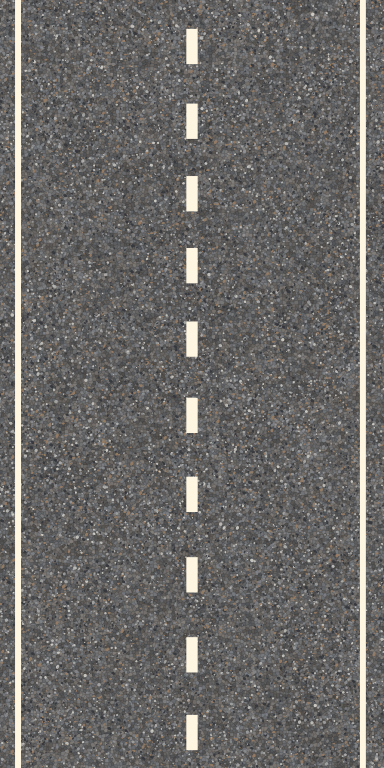
A Shadertoy shader for this texture:

```glsl
vec3 hash(vec2 p) {
    vec3 q = fract(p.xyx * vec3(0.1031, 0.1030, 0.0973));
    q += dot(q, q.yxz + 33.33);
    return fract((q.xxy + q.yzz) * q.zyx);
}

float noise(vec2 p) {
    vec2 i = floor(p), f = fract(p);
    f = f * f * (3.0 - 2.0 * f);
    return mix(mix(hash(i).x, hash(i + vec2(1, 0)).x, f.x),
               mix(hash(i + vec2(0, 1)).x, hash(i + vec2(1, 1)).x, f.x), f.y);
}

// Packed grains: one tone per Voronoi cell, darker in the gaps
vec3 grains(vec2 p) {
    vec2 cell = floor(p);
    float nearest = 9.0, second = 9.0;
    vec3 id = vec3(0);
    for (int y = -1; y <= 1; y++)
    for (int x = -1; x <= 1; x++) {
        vec2 c = cell + vec2(x, y);
        vec3 h = hash(c);
        float d = length(c + h.xy - p);
        if (d < nearest) {
            second = nearest;
            nearest = d;
            id = hash(c + 57.0);
        } else second = min(second, d);
    }
    float tone = 0.30 + 0.17 * id.x;
    vec3 tint = mix(vec3(0.97, 1.0, 1.04), vec3(1.05, 1.0, 0.95), id.y);
    return tone * tint * mix(0.82, 1.03, smoothstep(0.0, 0.35, second - nearest));
}

// Scattered chips: pale, tan or dark, on turned grids
vec3 addChips(vec3 color, vec2 p, float pixel) {
    float cluster = noise(p * 14.0 + 31.0);
    for (int layer = 0; layer < 3; layer++) {
        float k = float(layer), density = 68.0 + 19.0 * k, turn = 0.5 + 0.9 * k;
        vec2 q = mat2(cos(turn), sin(turn), -sin(turn), cos(turn)) * p * density + 40.0 * k;
        vec2 cell = floor(q);
        vec3 place = hash(cell + 11.0), kind = hash(cell + 83.0);
        vec2 d = fract(q) - mix(vec2(0.32), vec2(0.68), place.xy);
        d *= mix(vec2(0.8, 1.3), vec2(1.3, 0.8), kind.z);
        float radius = mix(0.13, 0.32, place.z), blur = 0.6 * pixel * density;
        float cover = 1.0 - smoothstep(radius - blur, radius + blur, length(d));
        cover *= step(kind.x, 0.14 + 0.28 * cluster);
        vec3 stone = mix(vec3(0.50, 0.51, 0.53), vec3(0.84, 0.83, 0.80), kind.y * kind.y);
        if (kind.z > 0.82) stone = vec3(0.60, 0.49, 0.39);
        if (kind.z < 0.25) stone = vec3(0.20, 0.21, 0.23);
        color = mix(color, stone, 0.9 * cover);
    }
    return color;
}

float box(vec2 p, vec2 halfSize, float pixel) {
    vec2 edge = clamp((halfSize - abs(p)) / pixel + 0.5, 0.0, 1.0);
    return edge.x * edge.y;
}

void mainImage(out vec4 fragColor, in vec2 fragCoord) {
    vec2 p = fragCoord / iResolution.x;
    float pixel = 1.0 / iResolution.x;

    // Asphalt, averaged over four points per pixel
    vec3 color = vec3(0);
    for (int s = 0; s < 4; s++) {
        vec2 offset = (vec2(s & 1, s >> 1) - 0.5) * 0.5 * pixel;
        color += 0.25 * grains((p + offset) * 125.0);
    }
    color *= 0.95 + 0.08 * noise(p * 9.0) + 0.06 * noise(p * 40.0);
    color = addChips(color, p, pixel);

    // Solid edge lines
    float paint = max(box(vec2(p.x - 0.047, 0), vec2(0.0078, 1), pixel),
                      box(vec2(p.x - 0.945, 0), vec2(0.0078, 1), pixel));

    // Ten centre dashes, spaced wider toward the bottom and top
    for (int i = 0; i < 10; i++) {
        float k = float(i), bow = sin(k * 3.14159 / 9.0);
        float y = 0.0924 + 0.1985 * k + 0.033 * bow * bow;
        paint = max(paint, box(p - vec2(0.5, y), vec2(0.0148, 0.046), pixel));
    }
    color = mix(color, vec3(1.0, 0.965, 0.885), paint);
    fragColor = vec4(color, 1.0);
}
```
